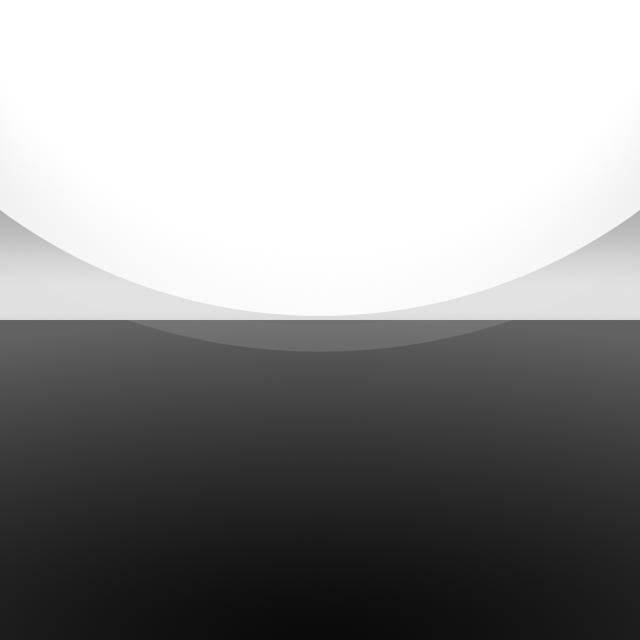
This background is drawn by a three.js fragment shader. Its source:

```glsl
varying vec2 vUv;

// Soft-edged coverage of a disc centred on the vertical axis
float disc(vec2 p, float centerY, float radius) {
  float d = length(p - vec2(0.0, centerY)) - radius;
  return 1.0 - smoothstep(-0.001, 0.001, d);
}

float hash(vec2 p) {
  return fract(sin(dot(p, vec2(12.9898, 78.233))) * 43758.5453);
}

// Dark floor, deepest at the bottom centre
float floorShade(vec2 p) {
  float d = length(p * vec2(0.34, 1.0));
  return mix(0.04, 0.385, pow(min(d / 0.5, 1.0), 1.45));
}

// Pale strip above the horizon, shadowed towards the top
float stripShade(vec2 p) {
  float shade = mix(0.88, 0.68, smoothstep(0.545, 0.68, p.y));
  return shade - 0.025 * (1.0 - smoothstep(0.5, 0.515, p.y));
}

// Bright dome, slightly grey along its outer rim
float domeShade(vec2 p) {
  float rim = smoothstep(0.59, 0.73, length(p - vec2(0.0, 1.22)));
  return 1.0 - rim * mix(0.015, 0.055, 4.0 * p.x * p.x);
}

void main() {
  vec2 p = vec2(vUv.x - 0.5, vUv.y);

  // Horizon
  float aboveHorizon = smoothstep(0.499, 0.501, p.y);
  float shade = mix(floorShade(p), stripShade(p), aboveHorizon);

  // Translucent halo and the faint inner arc
  float haloAlpha = mix(0.115, 0.04, aboveHorizon);
  shade = mix(shade, 1.0, haloAlpha * disc(p, 1.3905, 0.94));
  shade -= 0.015 * disc(p, 1.33, 0.838) * (1.0 - aboveHorizon);

  // Dome
  shade = mix(shade, domeShade(p), disc(p, 1.3445, 0.838));

  // Fine dither against banding
  shade += (hash(vUv) - 0.5) / 255.0;
  gl_FragColor = vec4(vec3(shade), 1.0);
}
```
